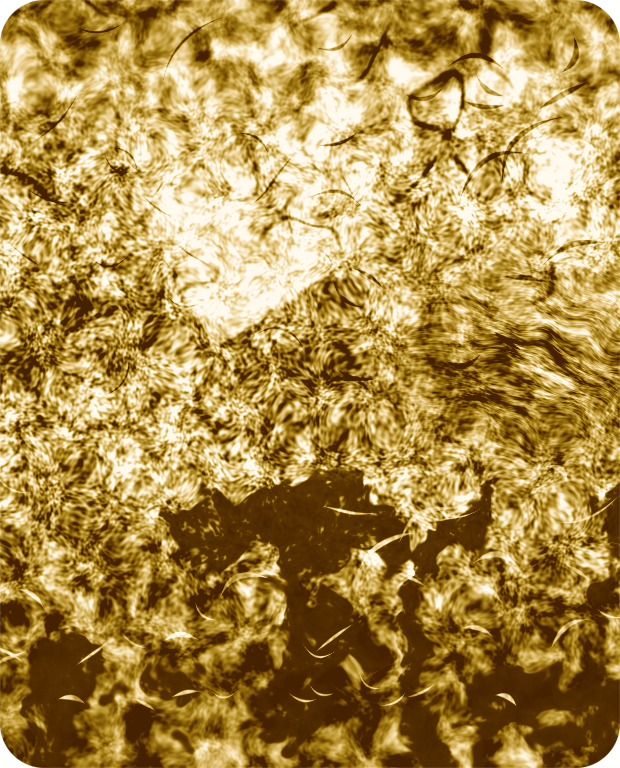
Give the GLSL for this texture, as a Shadertoy shader.

```glsl
const vec3 UMBER = vec3(0.27, 0.13, 0.00);
const vec3 BRONZE = vec3(0.49, 0.33, 0.01);
const vec3 GOLD = vec3(0.68, 0.53, 0.11);
const vec3 SAND = vec3(0.84, 0.71, 0.38);
const vec3 CREAM = vec3(0.95, 0.86, 0.65);
const vec3 GLARE = vec3(1.00, 0.98, 0.93);

vec2 hash2(vec2 p) {
    vec3 q = fract(p.xyx * vec3(0.1031, 0.1030, 0.0973));
    q += dot(q, q.yzx + 33.33);
    return fract((q.xx + q.yz) * q.zy);
}

float corner(vec2 cell, vec2 f, vec2 o) {
    return dot(hash2(cell + o) * 2.0 - 1.0, f - o);
}

// Gradient noise centred on zero
float noise(vec2 p) {
    vec2 i = floor(p), f = fract(p);
    vec2 u = f * f * f * (f * (f * 6.0 - 15.0) + 10.0);
    return mix(mix(corner(i, f, vec2(0, 0)), corner(i, f, vec2(1, 0)), u.x),
               mix(corner(i, f, vec2(0, 1)), corner(i, f, vec2(1, 1)), u.x), u.y);
}

// Octaves scaled to an even contrast whatever the roughness
float grain(vec2 p, float roughness) {
    float sum = 0.0, power = 0.0, amp = 1.0;
    for (int i = 0; i < 4; i++) {
        sum += amp * noise(p);
        power += amp * amp;
        amp *= roughness;
        p = mat2(1.6, 1.2, -1.2, 1.6) * p + 17.3;
    }
    return sum / sqrt(power);
}

float glow(vec2 p, vec2 centre, vec2 radius) {
    vec2 d = (p - centre) / radius;
    return exp(-dot(d, d));
}

// Thin line along the zero contour of the noise
float crease(vec2 p, float width) {
    return 1.0 - smoothstep(0.0, width, abs(noise(p)));
}

// Tapered, slightly bent fold
float sliver(vec2 p, float angle, float len, float width, float bend) {
    float c = cos(angle), s = sin(angle);
    vec2 q = vec2(c * p.x + s * p.y, c * p.y - s * p.x);
    float x = q.x / len;
    float d = abs(q.y + bend * len * x * x) - width * (1.0 - x * x);
    return 1.0 - smoothstep(-0.0012, 0.0012, d);
}

float lighting(vec2 p) {
    float light = 0.50 + 0.38 * noise(p * 5.0 + 3.0) + 0.35 * noise(p * 13.0);
    light += 0.20 * glow(p, vec2(0.30, 0.80), vec2(0.30, 0.16));
    light += 0.22 * glow(p, vec2(0.70, 0.72), vec2(0.22, 0.13));
    light += 0.20 * glow(p, vec2(0.15, 0.43), vec2(0.22, 0.08));
    light -= 0.14 * glow(p, vec2(0.04, 0.60), vec2(0.14, 0.06));
    light -= 0.15 * glow(p, vec2(0.62, 0.55), vec2(0.25, 0.10));
    light -= 0.14 * glow(p, vec2(0.42, 0.98), vec2(0.45, 0.06));
    return light - 0.22 * (1.0 - smoothstep(0.08, 0.42, p.y));
}

// Smooth bright sheet with a pointed lower corner
float facet(vec2 p, float rough) {
    vec2 d = p - vec2(0.28, 0.545);
    float right = dot(d, normalize(vec2(-0.136, 0.20))) + 0.006 * rough;
    float left = dot(d, normalize(vec2(0.136, 0.07))) + 0.04 * rough;
    float top = 1.0 - smoothstep(0.70, 0.86, p.y + 0.15 * rough);
    float side = 1.0 - smoothstep(0.42, 0.50, p.x + 0.10 * rough);
    return smoothstep(-0.003, 0.003, right) * smoothstep(-0.015, 0.015, left) * top * side;
}

// Deep hollows in the lower part
float hollows(vec2 p) {
    float s = 1.1 * noise(p * 8.0 + 40.0) + 0.5 * noise(p * 23.0) + 0.25 * noise(p * 60.0) - 0.32;
    s += 0.60 * glow(p, vec2(0.39, 0.17), vec2(0.15, 0.07));
    s += 0.55 * glow(p, vec2(0.39, 0.32), vec2(0.13, 0.07));
    s += 0.60 * glow(p, vec2(0.70, 0.07), vec2(0.13, 0.08));
    s += 0.50 * glow(p, vec2(0.13, 0.11), vec2(0.13, 0.05));
    return smoothstep(-0.03, 0.06, s) * (1.0 - smoothstep(0.36, 0.44, p.y));
}

vec3 foil(float tone) {
    float t = clamp(tone, 0.0, 1.0) * 5.0;
    vec3 c = mix(UMBER, BRONZE, min(t, 1.0));
    c = mix(c, GOLD, clamp(t - 1.0, 0.0, 1.0));
    c = mix(c, SAND, clamp(t - 2.0, 0.0, 1.0));
    c = mix(c, CREAM, clamp(t - 3.0, 0.0, 1.0));
    return mix(c, GLARE, clamp(t - 4.0, 0.0, 1.0));
}

void mainImage(out vec4 fragColor, in vec2 fragCoord) {
    vec2 p = fragCoord / iResolution.y;
    vec2 size = vec2(iResolution.x / iResolution.y, 1.0);
    vec2 w = p + 0.02 * vec2(noise(p * 18.0), noise(p * 18.0 + 50.0));

    // Crumpled grain, sharp in the middle and combed at the right
    float focus = smoothstep(0.05, 0.40, p.y) * (1.0 - smoothstep(0.72, 0.95, p.y));
    float crumple = grain(w * 24.0, mix(0.65, 1.05, focus));
    float arc = w.y + 0.9 * (w.x - 0.60) * (w.x - 0.60) + 0.15 * w.x;
    float combed = grain(vec2(w.x * 16.0, arc * 55.0), 0.85);
    float comb = glow(p, vec2(0.70, 0.53), vec2(0.16, 0.12));
    crumple = mix(crumple, combed, comb);
    float tone = lighting(w) + mix(1.15, 1.5, focus) * crumple;

    // Bright sheet and dark wrinkles
    float sheet = facet(p, noise(p * 30.0));
    tone = mix(tone, 0.98 + 0.75 * crumple, 0.85 * sheet);
    float patchy = smoothstep(-0.05, 0.25, noise(p * 6.0 + 9.0));
    tone -= 0.55 * patchy * crease(w * 9.0 + 5.0, 0.05) * smoothstep(0.40, 0.60, p.y);
    tone -= 0.40 * sheet * crease(w * 24.0, 0.06) * smoothstep(-0.1, 0.2, noise(p * 15.0));

    // Hollows with faint glints, then scattered folds
    float glint = 0.02 + 1.6 * max(crumple - 0.22, 0.0);
    tone = mix(tone, glint, 0.94 * hollows(w));
    for (int i = 0; i < 34; i++) {
        vec2 a = hash2(vec2(float(i), 7.0)), b = hash2(vec2(float(i), 23.0));
        vec2 d = p + 0.25 * (w - p);
        float len = mix(0.015, 0.055, a.y * b.x);
        float width = mix(0.0012, 0.0045, b.y * b.y);
        vec2 low = vec2(a.x * size.x, mix(0.08, 0.39, b.x));
        tone = mix(tone, 0.85 + crumple, 0.85 * sliver(d - low, mix(-0.8, 0.7, a.y), len, width, b.y - 0.5));
        vec2 high = vec2(b.y * size.x, mix(0.50, 0.97, a.x));
        tone -= 0.5 * sliver(d - high, mix(-0.7, 1.2, b.x), len * 1.3, width, a.y - 0.5);
    }

    // Rounded white corners
    float radius = 0.058;
    vec2 q = abs(p - 0.5 * size) - 0.5 * size + radius;
    float edge = length(max(q, 0.0)) - radius;
    float outside = smoothstep(-0.001, 0.001, edge);
    fragColor = vec4(mix(foil(tone), vec3(1.0), outside), 1.0);
}
```
